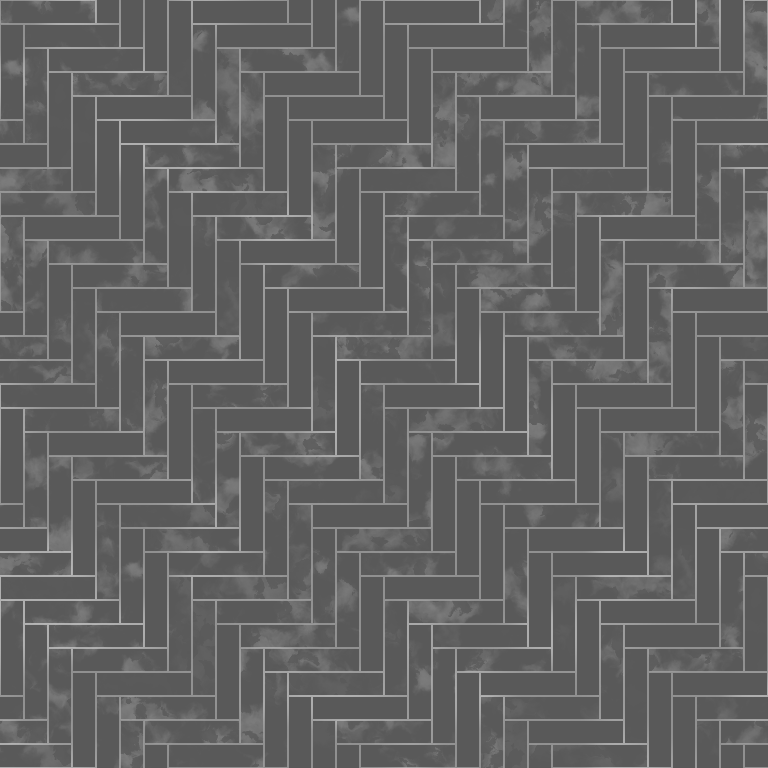
Reproduce this texture procedurally as a Shadertoy shader.

```glsl
// Herringbone floor of dark 4:1 planks with thin pale joints, 32 cells across.
// The diagonal index of each cell tells which plank it belongs to; some planks
// carry faint, eroded clouds from domain-warped noise, offset per plank.

const float CELLS = 32.0;      // plank widths across the canvas
const float PLANK_LEN = 4.0;   // plank length in cells
const float JOINT = 0.06;      // joint width in cells
const float BASE_GREY = 0.35;
const float WEAR_GREY = 0.47;
const float JOINT_DIM = 0.65;
const float JOINT_BRIGHT = 0.82;

// Sine-free hash, 0 to 1
float hash(vec2 p) {
    vec3 q = fract(p.xyx * 0.1031);
    q += dot(q, q.yzx + 33.33);
    return fract((q.x + q.y) * q.z);
}

float valueNoise(vec2 p) {
    vec2 i = floor(p);
    vec2 f = fract(p);
    f = f * f * (3.0 - 2.0 * f);
    float low = mix(hash(i), hash(i + vec2(1.0, 0.0)), f.x);
    float high = mix(hash(i + vec2(0.0, 1.0)), hash(i + 1.0), f.x);
    return mix(low, high, f.y);
}

float fbm(vec2 p) {
    float sum = 0.0;
    float amplitude = 0.5;
    for (int octave = 0; octave < 5; octave++) {
        sum += amplitude * valueNoise(p);
        p = mat2(1.6, 1.2, -1.2, 1.6) * p + 17.3;
        amplitude *= 0.5;
    }
    return sum;
}

// Finds the plank under p: its first cell, its size and the place within it
void findPlank(vec2 p, out vec2 origin, out vec2 size, out vec2 local) {
    vec2 cell = floor(p);
    float diagonal = mod(cell.x + cell.y + 1.0, 2.0 * PLANK_LEN);
    bool lying = diagonal < PLANK_LEN;
    origin = cell - (lying ? vec2(diagonal, 0.0) : vec2(0.0, diagonal - PLANK_LEN));
    size = lying ? vec2(PLANK_LEN, 1.0) : vec2(1.0, PLANK_LEN);
    local = p - origin;
}

// Soft clouds with crisp eroded holes; seed picks the patch and its strength
float plankWear(vec2 p, float seed) {
    vec2 q = p + seed * vec2(171.0, 233.0);
    vec2 warp = vec2(fbm(q * 1.4), fbm(q * 1.4 + 19.0)) - 0.5;
    vec2 bent = q + 0.8 * warp;
    float cloud = smoothstep(0.43, 0.74, fbm(bent * 0.95));
    float solid = smoothstep(0.37, 0.43, fbm(bent * 1.7 + 7.0));
    float strength = smoothstep(0.3, 0.55, seed);
    return strength * cloud * mix(0.2, 1.0, solid) * mix(0.7, 1.3, fbm(q * 3.0));
}

// Antialiased joint coverage around the plank border
float jointMask(vec2 local, vec2 size, float pixel) {
    vec2 edge = min(local, size - local);
    float border = min(edge.x, edge.y);
    return clamp((0.5 * JOINT - border) / pixel + 0.5, 0.0, 1.0);
}

void mainImage(out vec4 fragColor, in vec2 fragCoord) {
    float pixel = CELLS / iResolution.y;
    vec2 p = fragCoord * pixel;

    vec2 origin, size, local;
    findPlank(p, origin, size, local);
    float seed = hash(origin + 64.0);

    // Plank surface
    float grey = mix(BASE_GREY, WEAR_GREY, plankWear(local, seed));

    // Joints, brighter in a few parts of the floor
    float drift = smoothstep(0.5, 0.95, valueNoise(p * 0.35 + 40.0));
    float jointGrey = mix(JOINT_DIM, JOINT_BRIGHT, drift);
    grey = mix(grey, jointGrey, jointMask(local, size, pixel));

    fragColor = vec4(vec3(grey), 1.0);
}
```
